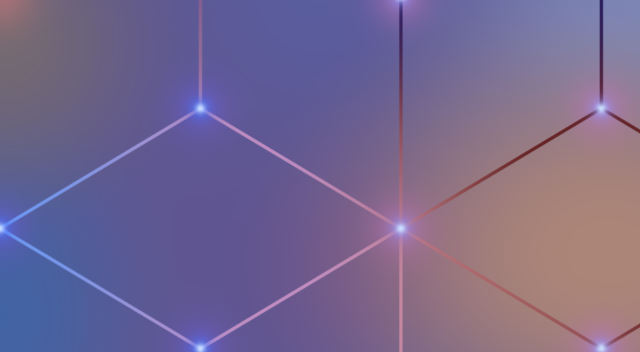
Reproduce this background procedurally as a Shadertoy shader.

```glsl
const vec2 CELL = vec2(0.5695, 0.341);
const float AXIS = 0.351;

float gauss(float d, float radius) {
    return exp(-d * d / (radius * radius));
}

vec3 backdrop(vec2 p) {
    vec3 col = vec3(0.37, 0.34, 0.57);
    // Cool areas: lower left, top centre, upper right
    col = mix(col, vec3(0.26, 0.39, 0.64), smoothstep(0.6, 0.0, length(p * vec2(1.1, 0.8) - vec2(0.0, 0.08))));
    col = mix(col, vec3(0.35, 0.37, 0.63), 0.8 * gauss(length(p - vec2(0.9, 1.02)), 0.35));
    col = mix(col, vec3(0.47, 0.52, 0.73), smoothstep(1.0, 1.8, p.x) * smoothstep(0.3, 0.95, p.y));
    // Warm light from the right and the upper left corner
    float warm = smoothstep(1.1, 0.1, length((p - vec2(1.72, 0.28)) * vec2(1.0, 1.3)));
    col = mix(col, vec3(0.67, 0.52, 0.47), warm);
    col -= vec3(-0.02, 0.025, 0.01) * gauss(length(p - vec2(1.0, 0.25)), 0.3);
    col = mix(col, vec3(0.46, 0.42, 0.43), 0.9 * smoothstep(0.6, 0.0, length(p - vec2(0.0, 0.88))));
    return mix(col, vec3(0.72, 0.46, 0.46), 0.75 * gauss(length(p - vec2(0.0, 1.02)), 0.1));
}

vec3 lineColor(vec2 p) {
    vec3 light = mix(vec3(0.44, 0.61, 0.96), vec3(0.78, 0.57, 0.77), smoothstep(0.0, 0.75, p.x));
    light = mix(light, vec3(0.80, 0.52, 0.54), smoothstep(0.8, 1.4, p.x));
    light = mix(light, vec3(0.60, 0.43, 0.60), smoothstep(0.6, 0.85, p.y) * smoothstep(0.4, 0.56, p.x));
    vec3 dark = mix(vec3(0.38, 0.11, 0.11), vec3(0.14, 0.08, 0.33), smoothstep(0.6, 1.0, p.y));
    return mix(light, dark, smoothstep(1.25, 2.1, p.x + 0.9 * p.y));
}

// Distance to the mirrored zigzags and the uprights outside them
float latticeDistance(vec2 p) {
    float column = p.x / CELL.x;
    float zigzag = 1.0 - abs(mod(column, 2.0) - 1.0);
    float outside = (abs(p.y - AXIS) - CELL.y * zigzag) * CELL.x / length(CELL);
    float upright = abs(column - round(column)) * CELL.x;
    if (column < 0.5) upright = 1.0;
    return min(abs(outside), max(upright, -outside));
}

// Nodes alternate in height from column to column
vec2 nodePosition(int i, int j) {
    float row = float(2 * j - i % 2);
    return vec2(float(i) * CELL.x, min(AXIS + row * CELL.y, 1.01));
}

void mainImage(out vec4 fragColor, in vec2 fragCoord) {
    vec2 p = fragCoord / iResolution.y;
    float pixel = 1.0 / iResolution.y;
    vec3 col = backdrop(p);
    float halo = 0.0, glow = 0.0, core = 0.0;

    for (int i = 0; i < 4; i++) {
        for (int j = 0; j < 2; j++) {
            if (i == 0 && j == 1) continue;
            float d = length(p - nodePosition(i, j));
            halo += gauss(d, 0.085);
            glow += 0.65 * gauss(d, 0.032) + 0.35 * exp(-d / 0.03);
            core += gauss(d, 0.013);
        }
    }

    // Soft halos, then the lines, then the bright nodes
    float right = smoothstep(0.5, 1.2, p.x);
    vec3 haloColor = mix(vec3(0.43, 0.34, 0.80), vec3(0.76, 0.44, 0.68), right);
    col = mix(col, haloColor, 0.5 * halo);
    float line = 1.0 - smoothstep(-pixel, pixel, latticeDistance(p) - 0.0047);
    col = mix(col, lineColor(p), 0.92 * line);
    vec3 glowColor = mix(vec3(0.28, 0.45, 1.0), vec3(0.58, 0.57, 0.98), right);
    col = mix(col, glowColor, 0.8 * min(glow, 1.0));
    col = mix(col, vec3(0.82, 0.91, 1.0), 0.9 * core);

    fragColor = vec4(clamp(col, 0.0, 1.0), 1.0);
}
```
